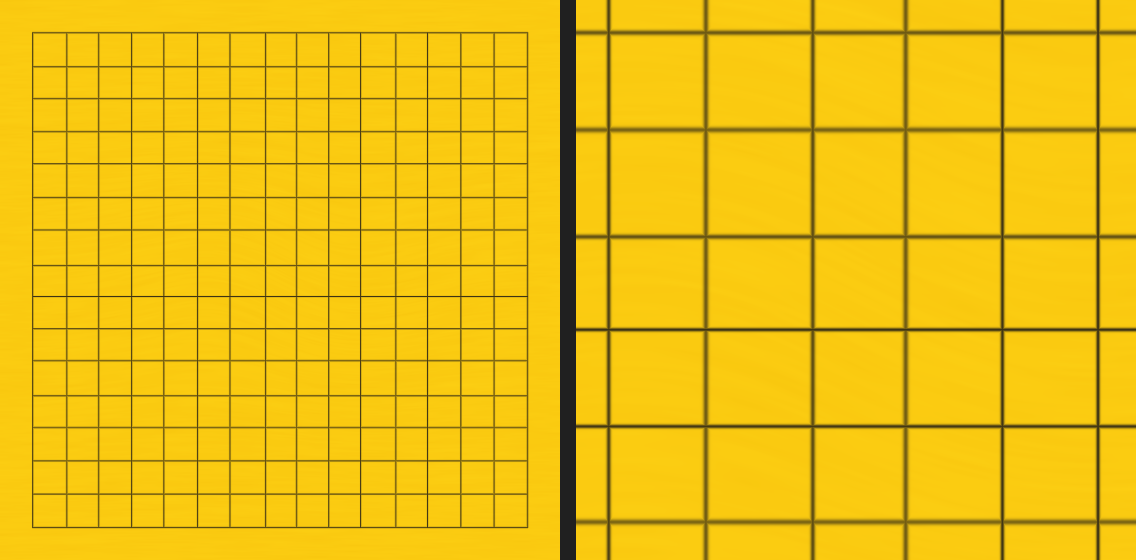
Left, the full canvas; right, a detail of the centre.
Reproduce this pattern procedurally as a WebGL 2 fragment shader.

```glsl
#version 300 es
precision highp float;
// A 15 by 15 board grid of thin dark lines on yellow brushed wood.
// Lines sit on an even pitch plus a small sine-series drift, with varied softness;
// the wood is stretched value noise, sheared around the centre.

#define CELLS 15.0
#define GRID_START 0.0585
#define GRID_END 0.9420
#define DRIFT_UNIT 0.0013
#define LINE_WIDTH 0.00178
#define SOFT_MIN 0.00080
#define SOFT_MAX 0.00125
#define GRAIN_STRENGTH 0.030
#define SWIRL_SLOPE 0.50
#define SWIRL_RADIUS 0.20

const float PI = 3.14159;
const vec3 YELLOW = vec3(0.982, 0.795, 0.065);
const vec3 AMBER_GRAIN = vec3(0.45, 1.0, 0.55);
const vec3 INK = vec3(0.13, 0.11, 0.08);

uniform vec2 u_resolution;
out vec4 fragColor;

float hash(vec2 p) {
    return fract(sin(dot(p, vec2(127.1, 311.7))) * 43758.5453);
}

float noise(vec2 p) {
    vec2 cell = floor(p);
    vec2 f = fract(p);
    f = f * f * (3.0 - 2.0 * f);
    float low = mix(hash(cell), hash(cell + vec2(1.0, 0.0)), f.x);
    float high = mix(hash(cell + vec2(0.0, 1.0)), hash(cell + vec2(1.0, 1.0)), f.x);
    return mix(low, high, f.y);
}

// Uneven spacing: zero at both ends of the grid
float lineDrift(float index) {
    float t = PI * index / CELLS;
    float slow = dot(vec4(-0.475, 0.537, -0.49, 0.70), sin(t * vec4(1.0, 2.0, 3.0, 5.0)));
    float fast = dot(vec4(0.643, -0.427, 0.653, 0.897), sin(t * vec4(6.0, 7.0, 9.0, 14.0)));
    return DRIFT_UNIT * (slow + fast);
}

// Ink of the nearest line across one axis, with constant total ink per line
float lineInk(float across, float axisSeed, float pixel) {
    float pitch = (GRID_END - GRID_START) / CELLS;
    float index = clamp(round((across - GRID_START) / pitch), 0.0, CELLS);
    float centre = GRID_START + index * pitch + lineDrift(index);
    float softness = mix(SOFT_MIN, SOFT_MAX, hash(vec2(index, axisSeed)));
    softness = max(softness, 0.42 * pixel);
    float d = (across - centre) / softness;
    return min(1.0, LINE_WIDTH / (softness * sqrt(2.0 * PI)) * exp(-0.5 * d * d));
}

// Soft cut where a line meets the outer frame
float withinGrid(float along, float pixel) {
    float overshoot = min(along - GRID_START, GRID_END - along) + 0.5 * LINE_WIDTH;
    return smoothstep(-0.5 * pixel, 0.5 * pixel, overshoot);
}

// Brushed fibres, centred on zero
float woodGrain(vec2 p) {
    vec2 c = p - 0.5;
    float swirl = exp(-dot(c, c) / (SWIRL_RADIUS * SWIRL_RADIUS));
    float v = p.y - SWIRL_SLOPE * c.x * swirl + 0.008 * noise(p * 4.0);
    float broad = noise(vec2(p.x * 7.0, v * 60.0));
    float fibre = noise(vec2(p.x * 16.0 + 9.0, v * 190.0));
    float fine = noise(vec2(p.x * 30.0 + 31.0, v * 360.0));
    return 0.25 * broad + 0.4 * fibre + 0.35 * fine - 0.5;
}

void main() {
    vec2 p = gl_FragCoord.xy / u_resolution;
    p.y = 1.0 - p.y; // count rows from the top
    vec2 pixel = 1.0 / u_resolution;

    // Wood
    vec3 colour = YELLOW + GRAIN_STRENGTH * AMBER_GRAIN * woodGrain(p);

    // Grid
    float columns = lineInk(p.x, 3.0, pixel.x) * withinGrid(p.y, pixel.y);
    float rows = lineInk(p.y, 8.0, pixel.y) * withinGrid(p.x, pixel.x);
    colour = mix(colour, INK, max(columns, rows));

    fragColor = vec4(clamp(colour, 0.0, 1.0), 1.0);
}
```
